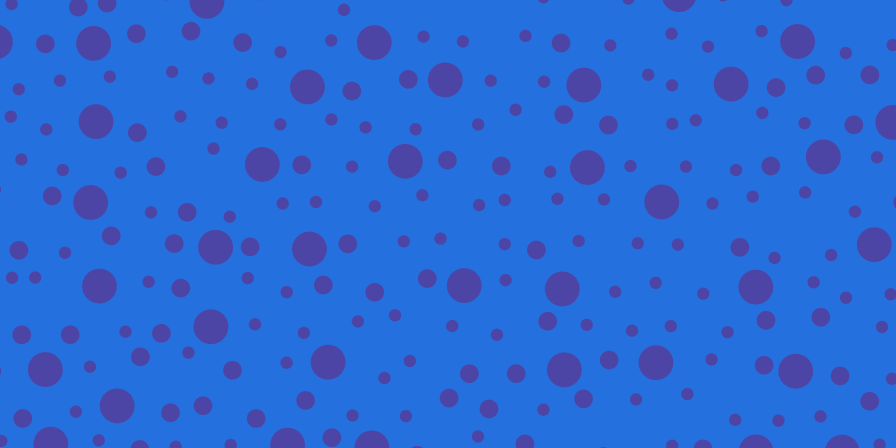
Reproduce this pattern procedurally as a WebGL 1 fragment shader.

```glsl
precision highp float;
// Flat field of scattered round dots in three sizes.
// Dots sit on a jittered triangular lattice; a cell holds a large dot when its
// random rank beats all six neighbours, so large dots never sit side by side.

uniform vec2 u_resolution;

const vec3 FIELD_BLUE = vec3(0.14, 0.44, 0.87);
const vec3 DOT_VIOLET = vec3(0.30, 0.27, 0.65);

// Lengths are fractions of the canvas height
const float SPACING = 0.105;
const float ROW_RATIO = 0.8660254;
const float MEDIUM_SHARE = 0.41;

// Size classes: x = radius, y = greatest shift from the lattice point
const vec2 LARGE = vec2(0.0388, 0.014);
const vec2 MEDIUM = vec2(0.0208, 0.026);
const vec2 SMALL = vec2(0.0137, 0.033);

vec2 hash22(vec2 p) {
  vec3 h = fract(p.xyx * vec3(0.1031, 0.1030, 0.0973));
  h += dot(h, h.yzx + 33.33);
  return fract((h.xx + h.yz) * h.zy);
}

// Skewed lattice coordinates to canvas position, and back
vec2 latticeToCanvas(vec2 cell, float spacing) {
  return spacing * vec2(cell.x + 0.5 * cell.y, ROW_RATIO * cell.y);
}

vec2 canvasToLattice(vec2 p, float spacing) {
  float row = p.y / (spacing * ROW_RATIO);
  return vec2(p.x / spacing - 0.5 * row, row);
}

float cellRank(vec2 cell) {
  return hash22(cell + 71.0).x;
}

// True when the cell outranks its six lattice neighbours
bool isPeak(vec2 cell) {
  float rank = cellRank(cell);
  float rival = 0.0;
  for (int j = -1; j <= 1; j++) {
    for (int i = -1; i <= 1; i++) {
      vec2 offset = vec2(float(i), float(j));
      bool adjacent = offset.x != offset.y && offset.x * offset.y <= 0.0;
      if (adjacent) rival = max(rival, cellRank(cell + offset));
    }
  }
  return rank > rival;
}

vec2 sizeClass(vec2 cell, float mediumShare) {
  if (isPeak(cell)) return LARGE;
  return hash22(cell + 153.0).y < mediumShare ? MEDIUM : SMALL;
}

// Random shift, spread evenly over a disc
vec2 discJitter(vec2 cell, float reach) {
  vec2 h = hash22(cell + 29.0);
  float angle = 6.2831853 * h.x;
  return reach * sqrt(h.y) * vec2(cos(angle), sin(angle));
}

// Signed distance from p to the nearest dot edge
float dotDistance(vec2 p, float spacing, float mediumShare) {
  vec2 base = floor(canvasToLattice(p, spacing));
  float nearest = 1.0;
  for (int j = -1; j <= 2; j++) {
    for (int i = -1; i <= 2; i++) {
      vec2 cell = base + vec2(float(i), float(j));
      vec2 kind = sizeClass(cell, mediumShare);
      vec2 center = latticeToCanvas(cell, spacing) + discJitter(cell, kind.y);
      nearest = min(nearest, length(p - center) - kind.x);
    }
  }
  return nearest;
}

void main() {
  vec2 p = gl_FragCoord.xy / u_resolution.y;
  float edge = dotDistance(p, SPACING, MEDIUM_SHARE);

  // Soften the edge over one pixel
  float coverage = clamp(0.5 - edge * u_resolution.y, 0.0, 1.0);
  gl_FragColor = vec4(mix(FIELD_BLUE, DOT_VIOLET, coverage), 1.0);
}
```
